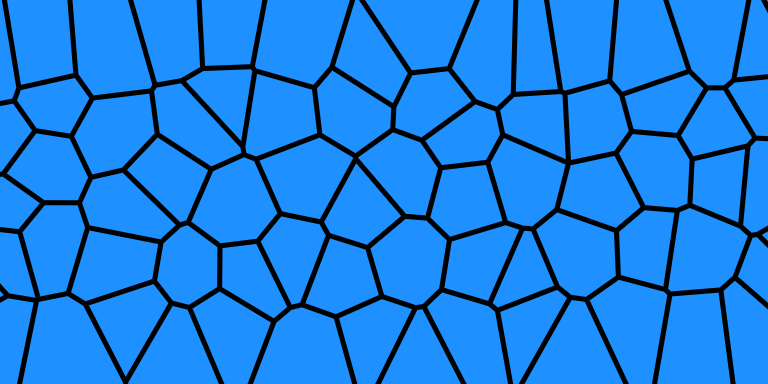
A WebGL 2 fragment shader for this pattern:

```glsl
#version 300 es
precision highp float;

// Cracked-cell pattern: black Voronoi borders of even width on flat blue.
// Seeds are a jittered grid of five rows only, so the outer cells stretch
// out to the top and bottom edges of the canvas.

uniform vec2 u_resolution;
out vec4 fragColor;

const vec2 SPACING = vec2(0.154, 0.187);  // seed grid, in canvas heights
const int ROWS = 5;
const int REACH = 3;                      // columns searched to each side

vec2 hash2(vec2 p) {
    vec3 q = fract(vec3(p.xyx) * vec3(0.1031, 0.1030, 0.0973));
    q += dot(q, q.yzx + 33.33);
    return fract((q.xx + q.yz) * q.zy);
}

// Position of the seed in one grid cell; the rows are centred vertically.
vec2 seedPoint(vec2 cell) {
    vec2 jitter = (hash2(cell + 37.0) - 0.5) * 0.72;
    vec2 grid = cell + jitter - vec2(0.0, 0.5 * float(ROWS - 1));
    return grid * SPACING + vec2(0.0, 0.5);
}

// Distance from p to the closest border between two Voronoi cells.
float borderDistance(vec2 p) {
    float column = round(p.x / SPACING.x);

    // First pass: nearest seed
    vec2 nearest = vec2(0.0);
    float best = 1e3;
    for (int row = 0; row < ROWS; row++) {
        for (int i = -REACH; i <= REACH; i++) {
            vec2 offset = seedPoint(vec2(column + float(i), float(row))) - p;
            float d = dot(offset, offset);
            if (d < best) {
                best = d;
                nearest = offset;
            }
        }
    }

    // Second pass: closest bisector between that seed and any other
    float border = 1e3;
    for (int row = 0; row < ROWS; row++) {
        for (int i = -REACH; i <= REACH; i++) {
            vec2 offset = seedPoint(vec2(column + float(i), float(row))) - p;
            vec2 across = offset - nearest;
            float gap = length(across);
            if (gap > 1e-4) {
                border = min(border, dot(0.5 * (offset + nearest), across / gap));
            }
        }
    }
    return border;
}

void main() {
    vec2 p = gl_FragCoord.xy / u_resolution.y;
    float pixel = 1.0 / u_resolution.y;

    // Crisp line with a one-pixel smooth edge
    float halfWidth = 0.0066;
    float fill = clamp((borderDistance(p) - halfWidth) / pixel + 0.5, 0.0, 1.0);

    vec3 lineBlack = vec3(0.0);
    vec3 cellBlue = vec3(0.118, 0.565, 1.0);
    fragColor = vec4(mix(lineBlack, cellBlue, fill), 1.0);
}
```
